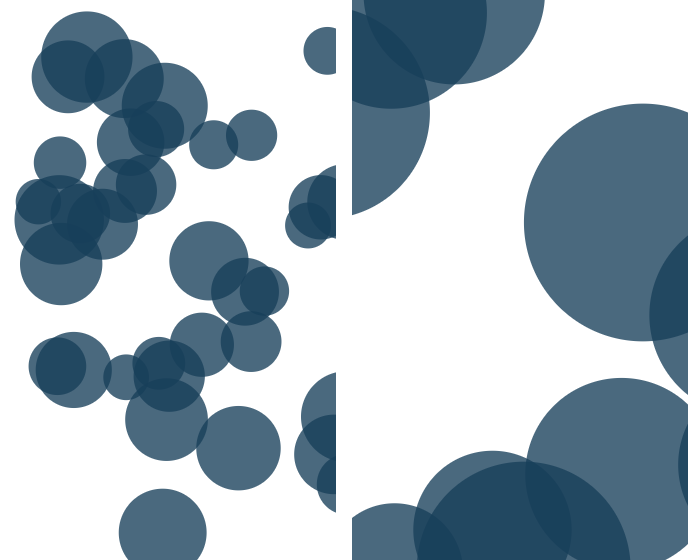
Left: the whole. Right: its middle third, enlarged.
Write a Shadertoy shader that draws this pattern.

```glsl
// Clusters of overlapping translucent blue discs on white.

#define INK        vec3(0.09, 0.245, 0.35)
#define PAPER      vec3(1.0)
#define OPACITY    0.78
#define CLUSTERS   12
#define MAX_EXTRA  7.0    // upper bound of extra discs in a cluster
#define SPREAD     0.08   // disc spacing, in canvas widths
#define RADIUS_MIN 0.066
#define RADIUS_MAX 0.138
#define ORIGIN     vec2(0.20, 0.06)

const float GOLDEN = 0.618034;
const float GOLDEN_ANGLE = 2.39996;
const vec2 PLASTIC = vec2(0.75488, 0.56984);

// Evenly scattered cluster centre, in canvas widths
vec2 clusterCenter(float k, float aspect) {
    return fract(k * PLASTIC + ORIGIN) * vec2(1.0, aspect);
}

// Many small clusters, few large ones
int clusterSize(float k) {
    float u = fract(k * GOLDEN);
    return 1 + int(MAX_EXTRA * u * u);
}

// Loose spiral around the cluster centre
vec2 discOffset(float k, float j) {
    float angle = GOLDEN_ANGLE * j + 1.7 * k;
    float looseness = mix(0.6, 1.3, fract(dot(vec2(j, k), PLASTIC)));
    return SPREAD * sqrt(j) * looseness * vec2(cos(angle), sin(angle));
}

float discRadius(float k, float j) {
    return mix(RADIUS_MIN, RADIUS_MAX, fract(0.4142 * k + GOLDEN * j));
}

void mainImage(out vec4 fragColor, in vec2 fragCoord) {
    float pixel = 1.0 / iResolution.x;
    float aspect = iResolution.y * pixel;
    vec2 p = fragCoord * pixel;

    // Every disc lets a fixed part of the paper show through
    float transmission = 1.0;
    for (int c = 1; c <= CLUSTERS; c++) {
        float k = float(c);
        vec2 center = clusterCenter(k, aspect);
        int count = clusterSize(k);
        for (int i = 0; i < count; i++) {
            float j = float(i);
            float dist = length(p - center - discOffset(k, j)) - discRadius(k, j);
            float coverage = clamp(0.5 - dist / pixel, 0.0, 1.0);
            transmission *= 1.0 - OPACITY * coverage;
        }
    }

    fragColor = vec4(mix(INK, PAPER, transmission), 1.0);
}
```
